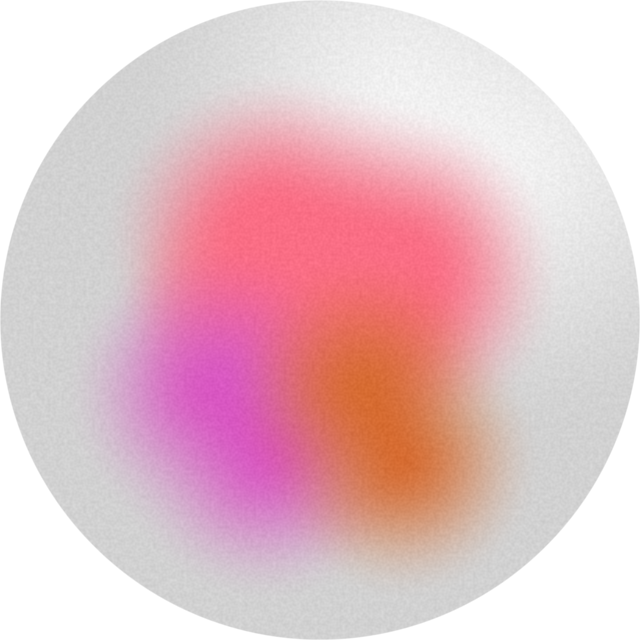
This background is drawn by a three.js fragment shader. Its source:

```glsl
// A pale grey disc on white with soft pink, magenta and orange glows under fine grain.
varying vec2 vUv;

const vec3 WHITE = vec3(1.0);
const vec3 GREY = vec3(0.82);
const vec3 SHEEN = vec3(0.95);
const vec3 PINK = vec3(0.98, 0.43, 0.52);
const vec3 MAGENTA = vec3(0.85, 0.34, 0.76);
const vec3 ORANGE = vec3(0.84, 0.42, 0.19);

// Pseudo-random unit gradient for a lattice point
vec2 hashGradient(vec2 cell) {
  vec3 p = fract(vec3(cell.xyx) * vec3(0.1031, 0.1030, 0.0973));
  p += dot(p, p.yzx + 33.33);
  float angle = 6.2832 * fract((p.x + p.y) * p.z);
  return vec2(cos(angle), sin(angle));
}

float gradientNoise(vec2 p) {
  vec2 cell = floor(p);
  vec2 f = fract(p);
  vec2 u = f * f * f * (f * (f * 6.0 - 15.0) + 10.0);
  float a = dot(hashGradient(cell), f);
  float b = dot(hashGradient(cell + vec2(1.0, 0.0)), f - vec2(1.0, 0.0));
  float c = dot(hashGradient(cell + vec2(0.0, 1.0)), f - vec2(0.0, 1.0));
  float d = dot(hashGradient(cell + vec2(1.0)), f - vec2(1.0));
  return mix(mix(a, b, u.x), mix(c, d, u.x), u.y);
}

// Fine grain from a few octaves
float grain(vec2 p, float frequency) {
  float sum = 0.0;
  float amplitude = 1.0;
  for (int i = 0; i < 3; i++) {
    sum += amplitude * gradientNoise(p * frequency + float(i) * 17.3);
    frequency *= 0.57;
    amplitude *= 0.6;
  }
  return sum;
}

float segmentDistance(vec2 p, vec2 a, vec2 b) {
  vec2 along = b - a;
  float t = clamp(dot(p - a, along) / dot(along, along), 0.0, 1.0);
  return length(p - a - along * t);
}

// Blurred capsule: half strength at the radius, fading across the blur
float glow(vec2 p, vec2 a, vec2 b, float radius, float blur) {
  return 1.0 - smoothstep(radius - blur, radius + blur, segmentDistance(p, a, b));
}

void main() {
  vec2 p = vUv;

  // Grey ball with a sheen at the upper right
  float sheen = glow(p, vec2(0.63, 0.84), vec2(0.79, 0.75), 0.21, 0.24);
  vec3 disc = mix(GREY, SHEEN, sheen);

  // Coloured glows, back to front
  float pinkTop = glow(p, vec2(0.43, 0.622), vec2(0.612, 0.57), 0.163, 0.11);
  float pinkBase = glow(p, vec2(0.39, 0.51), vec2(0.52, 0.45), 0.117, 0.10);
  disc = mix(disc, PINK, 1.0 - (1.0 - pinkTop) * (1.0 - 0.8 * pinkBase));
  disc = mix(disc, MAGENTA, glow(p, vec2(0.339, 0.388), vec2(0.417, 0.297), 0.122, 0.12));
  disc = mix(disc, ORANGE, glow(p, vec2(0.573, 0.388), vec2(0.625, 0.284), 0.11, 0.115));

  // Grain stays inside the smooth-edged disc
  disc += 0.035 * grain(p, 230.0);
  float mask = 1.0 - smoothstep(0.498, 0.501, length(p - 0.5));
  gl_FragColor = vec4(mix(WHITE, disc, mask), 1.0);
}
```
